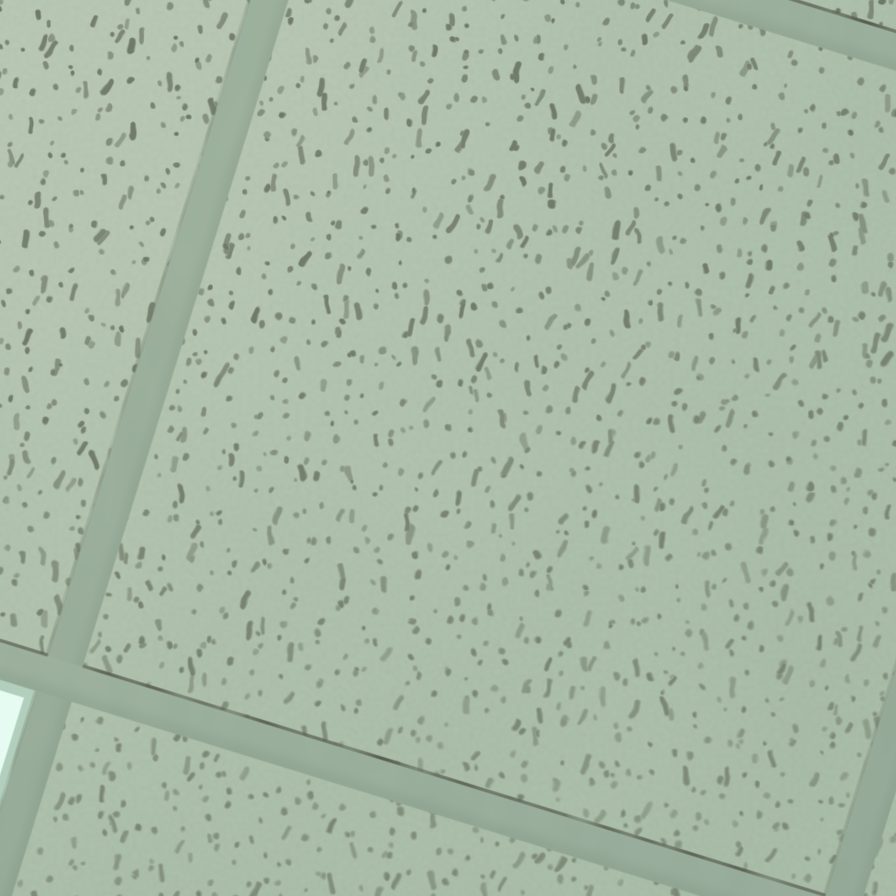
Write a WebGL 1 fragment shader that draws this texture.

```glsl
precision highp float;
// Suspended ceiling seen at a slant: pale green fissured tiles in a metal grid.
// The plane is rotated into tile axes, pits are short capsules scattered by hash,
// and the grid bars, their shadow lines and one lamp panel are laid over them.
uniform vec2 u_resolution;

vec2 hash2(vec2 p) {
  vec3 q = fract(p.xyx * vec3(0.1031, 0.103, 0.0973));
  q += dot(q, q.yzx + 33.33);
  return fract((q.xx + q.yz) * q.zy);
}

float corner(vec2 cell, vec2 offset) {
  return dot(hash2(cell + 200.0) * 2.0 - 1.0, offset);
}

float gradientNoise(vec2 p) {
  vec2 i = floor(p), f = fract(p);
  vec2 u = f * f * f * (f * (f * 6.0 - 15.0) + 10.0);
  vec2 e = vec2(1.0, 0.0);
  return mix(mix(corner(i, f), corner(i + e, f - e), u.x),
             mix(corner(i + e.yx, f - e.yx), corner(i + 1.0, f - 1.0), u.x), u.y);
}

// Darkness of the pits: two jittered layers of dots and longer fissures
float pits(vec2 p, float blur) {
  float dark = 0.0;
  p += 0.0035 * vec2(gradientNoise(p * 75.0), gradientNoise(p * 75.0 + 31.0));
  for (int layer = 0; layer < 2; layer++) {
    vec2 g = p / 0.0335 + float(layer) * vec2(41.37, 67.61) + 100.0;
    for (int y = -1; y <= 1; y++) {
      for (int x = -1; x <= 1; x++) {
        vec2 cell = floor(g) + vec2(x, y);
        vec2 shape = hash2(cell + 57.0);
        vec2 tone = hash2(cell + 119.0);
        vec2 d = (g - cell - hash2(cell)) * 0.0335;
        vec2 along = normalize(vec2(0.15 + (tone.x - 0.5) * 1.1, 1.0));
        float halfLength = 0.0012 * shape.y + 0.0075 * smoothstep(0.62, 1.0, shape.x);
        float dist = length(d - along * clamp(dot(d, along), -halfLength, halfLength));
        float radius = mix(0.0022, 0.0034, shape.y);
        float pit = 1.0 - smoothstep(radius - blur, radius + blur, dist);
        dark = max(dark, pit * mix(0.5, 1.0, tone.y));
      }
    }
  }
  return dark;
}

void main() {
  vec2 uv = gl_FragCoord.xy / u_resolution;
  float pixel = 1.0 / min(u_resolution.x, u_resolution.y);
  float aa = max(pixel, 0.0013);

  // Tile axes: x across the steep bars, y across the shallow bars
  vec2 q = vec2(uv.x, 1.0 - uv.y);
  vec2 plane = vec2(dot(q, vec2(0.955, 0.295)), dot(q, vec2(-0.295, 0.955)));
  vec2 period = vec2(0.908, 0.944);
  vec2 t = (plane - vec2(0.287, 0.704)) / period;
  vec2 tile = floor(t);
  vec2 toBar = (t - floor(t + 0.5)) * period;
  vec2 edge = abs(toBar) - 0.0205;

  // Tile face: soft light falling off from the upper left, with faint mottling
  float light = smoothstep(0.0, 1.3, length((uv - vec2(0.0, 1.0)) * vec2(0.9, 1.0)));
  vec3 face = mix(vec3(0.715, 0.775, 0.695), vec3(0.655, 0.735, 0.655), light);
  face += 0.012 * gradientNoise(uv * 5.0) + 0.016 * gradientNoise(uv * 170.0);

  // Pits are crisp at the top and fade toward the lower right
  float fade = smoothstep(0.2, 1.2, q.y + 0.35 * q.x);
  float dark = pits(plane + tile * 3.7, max(pixel, mix(0.0014, 0.0021, fade)));
  vec3 color = mix(face, vec3(0.40, 0.435, 0.365), dark * mix(0.9, 0.7, fade));

  // Lamp panel with a pale frame
  if (tile.x == -1.0 && tile.y == 0.0) {
    float inset = min(edge.x, edge.y);
    color = mix(vec3(0.70, 0.81, 0.74), vec3(0.90, 0.99, 0.95),
                smoothstep(0.010, 0.010 + 2.0 * aa, inset));
  }

  // Grid bars, the shallow ones running over the steep ones
  vec2 bar = 1.0 - smoothstep(vec2(-aa), vec2(aa), edge);
  float wear = 0.012 * gradientNoise(plane * vec2(30.0, 12.0));
  vec3 metal = mix(vec3(0.615, 0.695, 0.615), vec3(0.585, 0.665, 0.595), light) + wear;
  color = mix(color, metal - 0.025 * smoothstep(0.004, 0.02, toBar.x), bar.x);
  color = mix(color, metal + 0.012 - 0.03 * smoothstep(0.0, 0.02, toBar.y), bar.y);

  // Broken shadow gaps on the left and upper sides of the bars
  vec2 gap = 1.0 - smoothstep(vec2(0.0007), vec2(0.0030), abs(toBar + 0.0215));
  float broken = 0.7 + 0.8 * gradientNoise(plane * 22.0);
  color = mix(color, vec3(0.42, 0.46, 0.39), gap.x * (1.0 - bar.y) * broken * 0.4);
  color = mix(color, vec3(0.34, 0.36, 0.31), gap.y * (1.0 - bar.x) * clamp(broken, 0.0, 1.0));

  gl_FragColor = vec4(color, 1.0);
}
```
